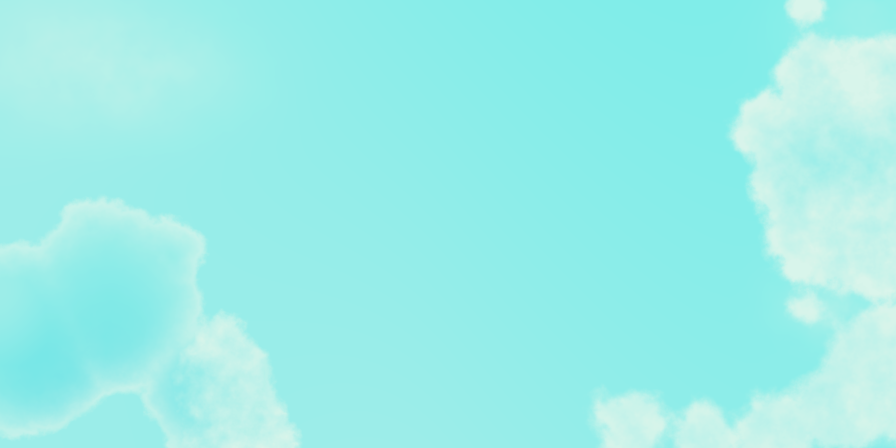
Give the GLSL for this texture, as a WebGL 2 fragment shader.

```glsl
#version 300 es
precision highp float;
// Turquoise sky with a backlit cloud at lower left and cumulus banks at right.
// Clouds are smooth unions of discs with noise-roughened edges; the depth
// inside each outline, plus more noise, sets bright rims and soft shade.

uniform vec2 u_resolution;
out vec4 fragColor;

// Discs as (centre x, centre y, radius), in units of the canvas height.
const vec3 LEFT_CLOUD[8] = vec3[8](
  vec3(.247, .336, .212), vec3(.05, .245, .22), vec3(.47, .13, .15), vec3(.53, 0., .13),
  vec3(.378, .427, .082), vec3(.2, .49, .06), vec3(.568, .167, .047), vec3(.495, .26, .037));
const vec3 RIGHT_CLOUD[8] = vec3[8](
  vec3(1.802, .98, .045), vec3(1.823, .896, .045), vec3(1.836, .805, .112), vec3(1.72, .714, .085),
  vec3(1.797, .61, .132), vec3(1.85, .492, .143), vec3(1.98, .69, .235), vec3(1.953, .48, .156));
const vec3 LOW_CLOUD[8] = vec3[8](
  vec3(1.8, .318, .03), vec3(1.99, .167, .161), vec3(1.875, .089, .115), vec3(1.732, .03, .1),
  vec3(1.575, .024, .08), vec3(1.42, .063, .07), vec3(1.367, .083, .045), vec3(1.406, 0., .07));

float hash(vec2 p) {
  vec3 q = fract(vec3(p.xyx) * .1031);
  q += dot(q, q.yzx + 33.33);
  return fract((q.x + q.y) * q.z);
}

float noise(vec2 p) {
  vec2 i = floor(p), f = fract(p);
  f = f * f * (3. - 2. * f);
  return mix(mix(hash(i), hash(i + vec2(1, 0)), f.x),
             mix(hash(i + vec2(0, 1)), hash(i + vec2(1, 1)), f.x), f.y);
}

// Fractal noise centred on zero.
float fbm(vec2 p) {
  float sum = 0., gain = .5;
  for (int i = 0; i < 5; i++) {
    sum += gain * (noise(p) - .5);
    p = mat2(1.6, 1.2, -1.2, 1.6) * p + 7.3;
    gain *= .55;
  }
  return sum;
}

// Depth below the outline of a smooth union of discs; positive inside.
float cloudDepth(vec2 p, vec3 discs[8]) {
  float depth = -9.;
  for (int i = 0; i < 8; i++) {
    float d = discs[i].z - length(p - discs[i].xy);
    float h = max(.025 - abs(depth - d), 0.) / .025;
    depth = max(depth, d) + h * h * .00625;
  }
  return depth;
}

// Gaussian spot with separate widths.
float glow(vec2 p, vec2 centre, vec2 size) {
  vec2 q = (p - centre) / size;
  return exp(-dot(q, q));
}

void main() {
  // Canvas space: x from 0 to 2 on a 2:1 canvas, y from 0 to 1.
  vec2 p = gl_FragCoord.xy / u_resolution * vec2(2, 1);
  float broad = fbm(p * 5.);
  float billow = fbm(p * 13. + 20.);
  float fine = fbm(p * 38. + 50.);
  float rough = .055 * billow + .025 * fine;

  vec3 white = vec3(.86, .96, .92);
  vec3 teal = vec3(.36, .88, .9);

  // Sky: paler to the left and towards the bottom, deepest at upper right.
  float skyRed = mix(.61, .5, smoothstep(0., 1.75, p.x + .25 * p.y - .1));
  skyRed += .055 * (1. - p.y) * smoothstep(.3, 1., p.x);
  vec3 color = vec3(skyRed, .93, .912);

  // Thin haze at upper left and around the right-hand bank.
  float haze = .42 * glow(p, vec2(.25, .85), vec2(.24, .13)) * (1. + 1.6 * broad + .8 * billow);
  haze += .16 * glow(p, vec2(.05, .98), vec2(.3, .25));
  haze += .3 * glow(p, vec2(1.95, .93), vec2(.16, .15)) * (1. + 2. * broad);
  haze += .35 * glow(p, vec2(1.9, .32), vec2(.13, .09)) * (1. + 2. * billow);
  color = mix(color, white, clamp(haze, 0., 1.));

  // Left cloud: bright rim, shaded heart, pale lobe on its right flank.
  float depth = cloudDepth(p, LEFT_CLOUD) + rough;
  float cover = smoothstep(-.006, .018, depth);
  float shade = .72 * glow(p, vec2(.22, .08), vec2(.24, .2)) + .25 * (1. - p.y);
  vec3 body = mix(vec3(.56, .93, .91), teal, clamp(shade, 0., 1.));
  float rim = exp(-max(depth, 0.) / .06) * (.95 + .5 * billow);
  float lobe = smoothstep(.35, .46, p.x + .1 * billow + .08 * broad) * smoothstep(.4, .28, p.y);
  float sheen = max(rim, lobe * (.74 + .8 * billow + .35 * fine));
  sheen = max(sheen, .28 * glow(p, vec2(0., .34), vec2(.1, .14)));
  color = mix(color, mix(body, white, clamp(sheen, 0., 1.)), cover);

  // Right-hand bank: white billows with bluish hollows.
  depth = cloudDepth(p, RIGHT_CLOUD) + rough;
  cover = smoothstep(-.01, .025, depth) * .96;
  float hollow = glow(p, vec2(1.87, .65), vec2(.12, .07)) + .5 * glow(p, vec2(1.8, .87), vec2(.05, .06));
  float lit = .74 + .9 * billow + .45 * broad + .3 * fine - .42 * hollow;
  lit += .3 * exp(-max(depth, 0.) / .04);
  color = mix(color, mix(vec3(.55, .925, .91), white, clamp(lit, 0., 1.)), cover);

  // Low bank along the bottom right, softer towards the corner.
  depth = cloudDepth(p, LOW_CLOUD) + rough;
  cover = smoothstep(-.012, .03, depth) * .93;
  lit = .72 + .7 * billow + .4 * broad + .3 * fine + .2 * exp(-max(depth, 0.) / .035);
  color = mix(color, mix(vec3(.55, .925, .91), white, clamp(lit, 0., 1.)), cover);

  fragColor = vec4(color, 1);
}
```
